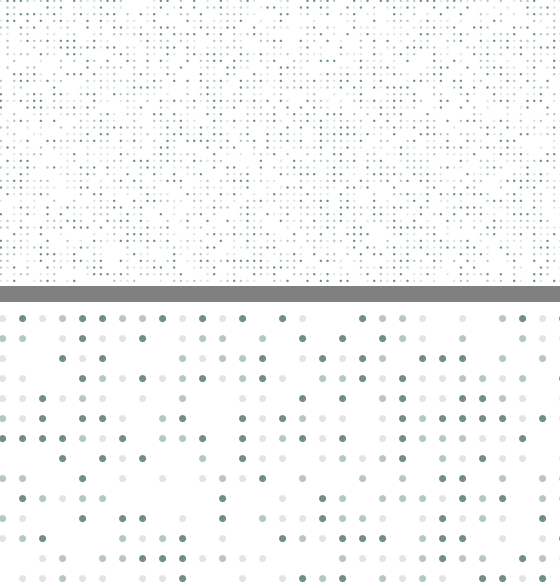
Top: the whole. Bottom: its middle third, enlarged.
This pattern is drawn by a WebGL 1 fragment shader. Its source:

```glsl
precision highp float;
// Fine grid of small grey-green dots on white, with random tints and gaps.

uniform vec2 u_resolution;

const vec2 GRID = vec2(84.0, 42.9);         // repeats across and down
const vec2 FIRST_DOT = vec2(0.13, 0.13);    // first centre from top left, in cells
const float DOT_RADIUS = 0.175;             // in cells
const float GAP_SHARE = 0.31;               // share of cells left empty
const float GAP_CLUSTERING = 0.22;          // how far gaps gather in patches
const float PATCH_SIZE = 3.5;               // patch width, in cells
const vec3 TINT_STRENGTHS = vec3(0.22, 0.50, 1.0);
const vec3 PAPER = vec3(1.0);
const vec3 INK = vec3(0.43, 0.555, 0.55);

float hash(vec2 p) {
  vec3 q = fract(vec3(p.xyx) * vec3(0.1031, 0.1030, 0.0973));
  q += dot(q, q.yzx + 33.33);
  return fract((q.x + q.y) * q.z);
}

float valueNoise(vec2 p) {
  vec2 i = floor(p);
  vec2 f = fract(p);
  f = f * f * (3.0 - 2.0 * f);
  float low = mix(hash(i), hash(i + vec2(1.0, 0.0)), f.x);
  float high = mix(hash(i + vec2(0.0, 1.0)), hash(i + vec2(1.0)), f.x);
  return mix(low, high, f.y);
}

// Ink strength of one dot: zero for a gap, otherwise one of three tints.
float dotStrength(vec2 id) {
  float patchShift = valueNoise(id / PATCH_SIZE + 71.0) - 0.5;
  float gapChance = GAP_SHARE + GAP_CLUSTERING * patchShift;
  float present = step(gapChance, hash(id + 13.0));
  float pick = hash(id + 157.0);
  float tint = mix(TINT_STRENGTHS.x, TINT_STRENGTHS.y, step(0.36, pick));
  tint = mix(tint, TINT_STRENGTHS.z, step(0.69, pick));
  return present * tint;
}

void main() {
  vec2 uv = gl_FragCoord.xy / u_resolution;
  uv.y = 1.0 - uv.y;

  // Nearest dot centre, counted from the top left
  vec2 p = uv * GRID - FIRST_DOT;
  vec2 id = floor(p + 0.5);

  // Round dot with a one-pixel smooth edge
  float pixel = GRID.x / u_resolution.x;
  float coverage = clamp((DOT_RADIUS - length(p - id)) / pixel + 0.5, 0.0, 1.0);

  gl_FragColor = vec4(mix(PAPER, INK, coverage * dotStrength(id)), 1.0);
}
```
